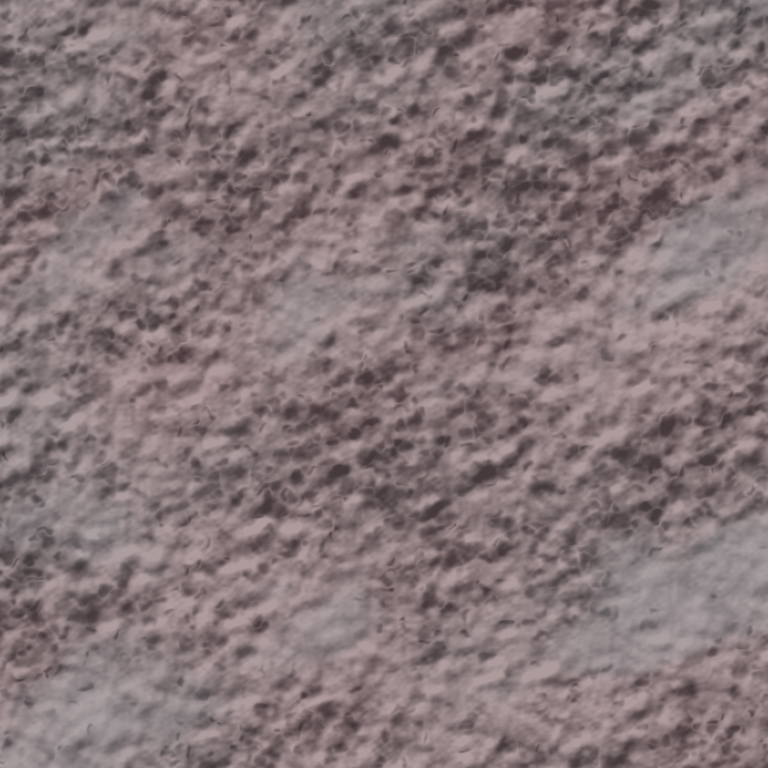
Write a Shadertoy shader that draws this texture.

```glsl
// Weathered mauve rock face: soft slanted grains lit from above, scattered dark
// pits and smooth grey worn patches. Layered value noise forms the relief, and
// cellular noise places pits whose density follows broad weathering zones.

const vec3 SHADOW_COLOR = vec3(0.275, 0.230, 0.240);
const vec3 STONE_COLOR  = vec3(0.685, 0.610, 0.615);
const vec3 WORN_TINT    = vec3(-0.020, 0.010, 0.014);
const float SLANT       = 0.42;   // direction of the grain, in radians
const float STRETCH     = 1.45;   // length of a grain against its width
const float GRAIN_SCALE = 34.0;   // coarse grains across the canvas
const float PIT_SCALE   = 27.0;   // large pit cells across the canvas
const float ZONE_SCALE  = 3.2;    // weathering zones across the canvas
const vec2 LIGHT_STEP   = vec2(-0.0025, 0.0055);
const float BASE_TONE   = 0.67;
const float RELIEF      = 0.50;
const float PIT_DEPTH   = 0.44;

vec3 hash3(vec2 p) {
    vec3 q = fract(vec3(p.xyx) * vec3(0.1031, 0.1030, 0.0973));
    q += dot(q, q.yxz + 33.33);
    return fract((q.xxy + q.yzz) * q.zyx);
}

// Smooth value noise from -1 to 1
float noise(vec2 p) {
    vec2 cell = floor(p), f = fract(p);
    vec2 w = f * f * f * (f * (f * 6.0 - 15.0) + 10.0);
    float low  = mix(hash3(cell).x, hash3(cell + vec2(1, 0)).x, w.x);
    float high = mix(hash3(cell + vec2(0, 1)).x, hash3(cell + vec2(1, 1)).x, w.x);
    return 2.0 * mix(low, high, w.y) - 1.0;
}

float layeredNoise(vec2 p, int layers) {
    const mat2 TURN = mat2(0.96, 0.28, -0.28, 0.96);
    float sum = 0.0, amplitude = 0.55;
    for (int i = 0; i < layers; i++) {
        sum += amplitude * noise(p);
        p = TURN * p * 2.03 + 17.3;
        amplitude *= 0.52;
    }
    return sum;
}

// Coordinates along and across the grain
vec2 slanted(vec2 p, float stretch) {
    vec2 along = vec2(cos(SLANT), sin(SLANT));
    return vec2(dot(p, along), stretch * dot(p, vec2(-along.y, along.x))) + 20.0;
}

float grainHeight(vec2 p) {
    return layeredNoise(slanted(p, STRETCH) * GRAIN_SCALE, 3);
}

// Cellular pits: one soft hollow of random size in a share of the cells
float pits(vec2 p, float density) {
    vec2 cell = floor(p);
    float depth = 0.0;
    for (int y = -1; y <= 1; y++) {
        for (int x = -1; x <= 1; x++) {
            vec2 neighbor = cell + vec2(x, y);
            vec3 rnd = hash3(neighbor + 51.7);
            float radius = mix(0.40, 0.78, rnd.z);
            float present = smoothstep(-0.12, 0.12, density - hash3(neighbor + 9.1).y);
            float dist = length(p - neighbor - 0.15 - 0.7 * rnd.xy);
            depth = max(depth, present * (1.0 - smoothstep(0.15 * radius, radius, dist)));
        }
    }
    return depth;
}

void mainImage(out vec4 fragColor, in vec2 fragCoord) {
    vec2 p = fragCoord / iResolution.y;

    // Broad zones: rough dark bands and smooth worn patches
    vec2 zonePos = slanted(p, 1.7) * ZONE_SCALE;
    float rough = layeredNoise(zonePos + 4.0, 3);
    float worn = smoothstep(0.05, 0.65, layeredNoise(zonePos * 1.3 + 31.0, 3) - 0.5 * rough);

    // Relief lit from the upper left
    float height = grainHeight(p);
    float relief = grainHeight(p - LIGHT_STEP) - grainHeight(p + LIGHT_STEP);

    // Ragged pits at two sizes
    vec2 ragged = 0.007 * vec2(noise(p * 75.0), noise(p * 75.0 + 40.0));
    vec2 pitPos = slanted(p + ragged, 1.3);
    float density = clamp(0.30 + 0.55 * rough - 0.25 * worn, 0.03, 0.85);
    float hollow = max(pits(pitPos * PIT_SCALE, density),
                       0.75 * pits(pitPos * PIT_SCALE * 1.9 + 7.0, density + 0.08));

    // Thin broken ledges along the edges of rough zones
    float ledge = 1.0 - smoothstep(0.0, 0.07, abs(rough - 0.28 + 0.05 * height));
    ledge *= smoothstep(0.0, 0.6, noise(zonePos * 1.7 + 60.0));

    float tone = BASE_TONE - 0.20 * rough + 0.05 * worn + 0.14 * height;
    tone += RELIEF * relief * mix(1.0, 0.55, worn);
    tone -= PIT_DEPTH * hollow + 0.16 * ledge;
    tone += 0.025 * noise(p * 190.0);

    // Soft limits keep highlights chalky and hollows muted
    tone = clamp(tone, 0.0, 1.0);
    vec3 color = mix(SHADOW_COLOR, STONE_COLOR, mix(tone, smoothstep(0.0, 1.0, tone), 0.3));
    color += WORN_TINT * worn;
    color += vec3(0.012, -0.006, -0.006) * noise(zonePos * 1.5 + 80.0);
    fragColor = vec4(color, 1.0);
}
```
